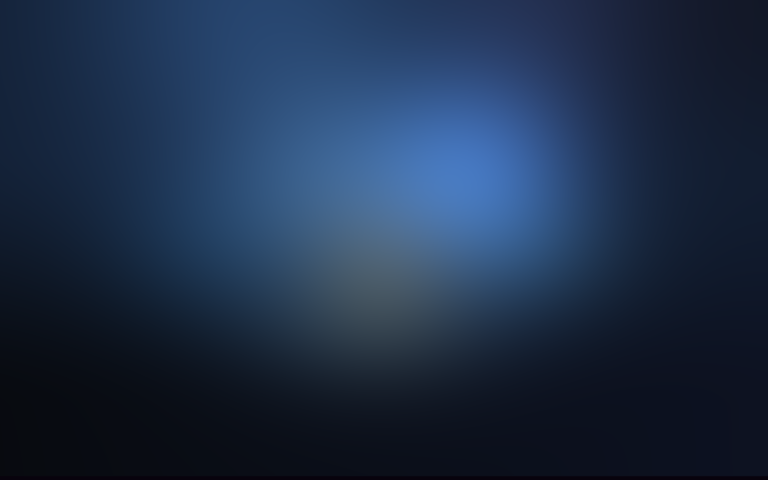
This background is drawn by a Shadertoy shader. Its source:

```glsl
// A blurred dusk backdrop: a bright blue glow above a smoky grey core,
// fading into navy edges and a near-black floor.
// Soft elliptical Gaussian lights are summed over a two-way gradient.

// Elliptical falloff: 1 at the center, 1/e at the given radii.
float glow(vec2 p, vec2 center, vec2 radii) {
    vec2 d = (p - center) / radii;
    return exp(-dot(d, d));
}

void mainImage(out vec4 fragColor, in vec2 fragCoord) {
    vec2 uv = fragCoord / iResolution.xy;

    // Dark floor rising into navy
    vec3 ground = mix(vec3(0.03, 0.04, 0.06), vec3(0.05, 0.07, 0.13), uv.x);
    vec3 color = mix(ground, vec3(0.07, 0.12, 0.20), smoothstep(0.15, 0.70, uv.y));

    // Upper haze: blue at left, mauve at right, shaded corner
    color += vec3(0.075, 0.14, 0.22) * glow(uv, vec2(0.33, 1.00), vec2(0.24, 0.45));
    color += vec3(0.055, 0.05, 0.09) * glow(uv, vec2(0.70, 1.00), vec2(0.16, 0.40));
    color -= vec3(0.0, 0.03, 0.05) * glow(uv, vec2(1.00, 1.00), vec2(0.25, 0.30));

    // Main light: saturated blue with a paler companion
    color += vec3(0.14, 0.265, 0.44) * glow(uv, vec2(0.62, 0.63), vec2(0.14, 0.22));
    color += vec3(0.11, 0.17, 0.22) * glow(uv, vec2(0.43, 0.60), vec2(0.15, 0.25));

    // Teal shoulders on both sides
    color += vec3(0.02, 0.06, 0.09) * glow(uv, vec2(0.27, 0.48), vec2(0.14, 0.17));
    color += vec3(0.04, 0.08, 0.09) * glow(uv, vec2(0.70, 0.47), vec2(0.13, 0.15));

    // Warm grey core and the smoke beneath it
    color += vec3(0.12, 0.075, -0.01) * glow(uv, vec2(0.50, 0.43), vec2(0.11, 0.17));
    color += vec3(0.05, 0.085, 0.11) * glow(uv, vec2(0.49, 0.31), vec2(0.17, 0.14));

    // Thin dark strip along the bottom edge
    color = mix(vec3(0.03, 0.01, 0.05), color, smoothstep(0.006, 0.010, uv.y));

    fragColor = vec4(clamp(color, 0.0, 1.0), 1.0);
}
```
